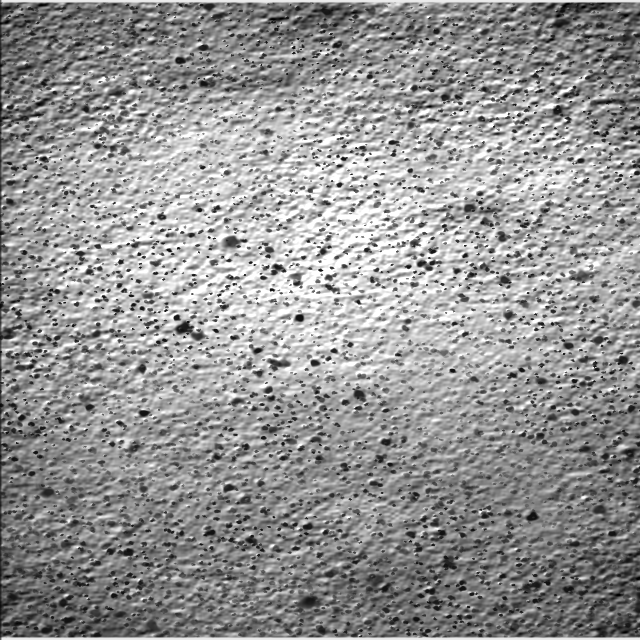
This texture is drawn by a Shadertoy shader. Its source:

```glsl
// Grey stony desert ground seen from above, brightest around the centre.
// A soft glow is shaded by slanted drifts and a lit fine-grained relief, then
// layers of jittered cells scatter dark pebbles with a pale sunlit side.
#define GLOW_CENTRE vec2(0.52, 0.62)
#define GLOW_SIZE vec2(0.50, 0.33)
#define GROUND_GREY 0.45
#define GLOW_GAIN 0.43
#define DRIFT_SLOPE 0.20
#define DRIFT_GAIN 0.20
#define HOLLOW_GAIN 0.22
#define RELIEF_GAIN 0.62
#define GRAIN_SCALE vec2(85.0, 135.0)
#define SUN_SHIFT vec2(-0.0022, 0.0036)
#define PEBBLE_GREY 0.06
#define SUNLIT_GAIN 0.32

// Integer hash giving three values from 0 to 1
vec3 hash3(vec2 cell, float seed) {
    uvec3 v = uvec3(ivec3(vec3(cell, seed)) + 4096);
    v = v * 1664525u + 1013904223u;
    v.x += v.y * v.z; v.y += v.z * v.x; v.z += v.x * v.y;
    v ^= v >> 16u;
    v.x += v.y * v.z; v.y += v.z * v.x; v.z += v.x * v.y;
    return vec3(v >> 8u) / 16777216.0;
}

float noise(vec2 p, float seed) {
    vec2 cell = floor(p), f = fract(p);
    f = f * f * (3.0 - 2.0 * f);
    float low = mix(hash3(cell, seed).x, hash3(cell + vec2(1, 0), seed).x, f.x);
    float high = mix(hash3(cell + vec2(0, 1), seed).x, hash3(cell + vec2(1, 1), seed).x, f.x);
    return mix(low, high, f.y);
}

float fbm(vec2 p, float seed) {
    float sum = 0.0, gain = 0.5;
    for (int i = 0; i < 4; i++) {
        sum += gain * noise(p, seed + float(i));
        p = mat2(1.6, 1.2, -1.2, 1.6) * p;
        gain *= 0.5;
    }
    return sum / 0.9375;
}

float grainHeight(vec2 p) {
    vec2 q = vec2(p.x, p.y - 0.08 * p.x) * GRAIN_SCALE;
    return noise(q, 20.0) + 0.5 * noise(q * 1.9, 21.0) + 0.6 * noise(q * 0.45, 22.0);
}

// Returns the dark cover in x and the sunlit side in y
vec2 pebbles(vec2 p, float cells, float radius, float share, float seed) {
    vec2 cover = vec2(0.0);
    vec2 home = floor(p * cells);
    for (int j = -1; j <= 1; j++)
    for (int i = -1; i <= 1; i++) {
        vec2 cell = home + vec2(i, j);
        vec3 place = hash3(cell, seed), kind = hash3(cell, seed + 1.0);
        if (kind.x > share) continue;
        float size = radius * mix(0.55, 1.25, kind.y * kind.y);
        vec2 offset = p - (cell + place.xy) / cells;
        offset.y -= 0.3 * (place.z - 0.5) * offset.x;
        vec2 q = offset / (size * vec2(1.25, 0.85));
        float wobble = 0.7 * (noise(offset / size * 1.3 + 40.0 * place.xy, seed) - 0.5);
        float body = 1.0 - smoothstep(0.4, 1.25, length(q) + wobble);
        float sunny = 1.0 - smoothstep(0.2, 1.1, length(q - vec2(-0.75, 0.85)));
        cover.x = max(cover.x, body * mix(0.55, 1.0, kind.z));
        cover.y = max(cover.y, sunny * place.z);
    }
    return cover;
}

void mainImage(out vec4 fragColor, in vec2 fragCoord) {
    vec2 p = fragCoord / iResolution.xy;

    // Broad light with dimmer corners
    vec2 fromGlow = (p - GLOW_CENTRE) / GLOW_SIZE;
    float grey = GROUND_GREY + GLOW_GAIN * exp(-dot(fromGlow, fromGlow));
    grey -= 0.16 * smoothstep(0.45, 0.75, length(p - 0.5));
    grey += 0.22 * (fbm(p * vec2(5.0, 11.0), 1.0) - 0.5);

    // Pale drift crests and rough dark hollows, strongest in the upper half
    float upper = smoothstep(0.25, 0.65, p.y);
    vec2 drift = vec2(p.x, p.y - DRIFT_SLOPE * p.x + 0.05 * fbm(p * 5.0, 6.0));
    float crest = 1.0 - abs(2.0 * noise(drift * vec2(2.6, 12.0), 11.0) - 1.0);
    float patches = smoothstep(0.4, 0.7, noise(drift * vec2(4.0, 9.0), 12.0));
    grey += DRIFT_GAIN * pow(crest, 9.0) * patches * mix(0.25, 1.0, upper);
    float hollow = smoothstep(0.58, 0.82, fbm(drift * vec2(4.0, 13.0), 14.0)) * upper;
    grey -= HOLLOW_GAIN * hollow;

    // Fine relief lit from the upper left
    float rough = mix(0.65, 1.15, noise(p * vec2(6.0, 11.0), 30.0)) * mix(0.75, 1.1, upper);
    grey += RELIEF_GAIN * rough * (grainHeight(p) - grainHeight(p + SUN_SHIFT));

    // Pebbles from dust to stones, larger toward the near edge
    float nearness = mix(1.2, 0.8, p.y);
    float crowd = 0.5 + noise(p * vec2(7.0, 12.0), 50.0) + 0.5 * hollow;
    for (int i = 0; i < 4; i++) {
        float level = float(i);
        float cells = 13.0 * pow(1.9, level);
        float radius = 0.0105 * pow(0.70, level) * nearness;
        vec2 cover = pebbles(p, cells, radius, 0.30 + 0.06 * level, 60.0 + 4.0 * level);
        float strength = i < 2 ? 1.0 : clamp(crowd * 0.85, 0.0, 1.0);
        grey += SUNLIT_GAIN * cover.y * strength;
        grey = mix(grey, PEBBLE_GREY, cover.x * strength);
    }

    // Pale rims above and below, dark rim on the left
    grey = mix(grey, 0.92, 1.0 - smoothstep(0.002, 0.006, min(p.y, 1.0 - p.y)));
    grey *= mix(0.35, 1.0, smoothstep(0.0, 0.004, p.x));
    fragColor = vec4(vec3(clamp(grey, 0.0, 1.0)), 1.0);
}
```
